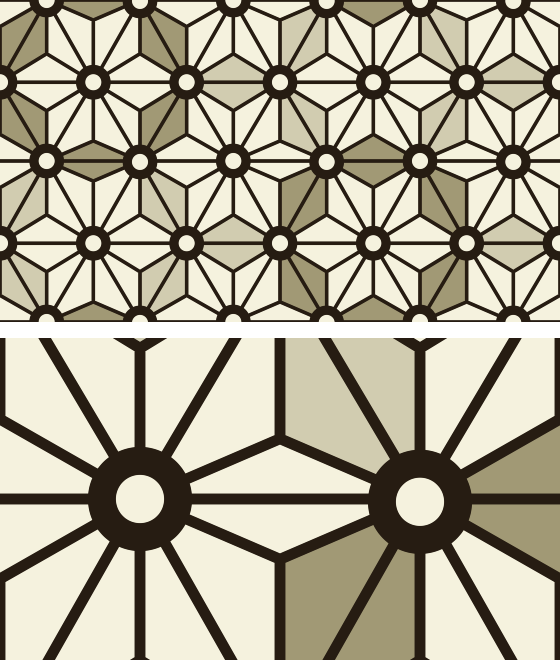
Top, the full canvas; bottom, a detail of the centre.
Reproduce this pattern procedurally as a WebGL 1 fragment shader.

```glsl
precision highp float;
uniform vec2 u_resolution;

#define COLUMNS 6.0        // star nodes across
#define TILES 2.0          // pairs of node rows down
#define TILE_H 1.7227      // height of a row pair, in column widths
#define ROW_A 0.88         // depth of the middle row inside a pair
#define LINE 0.0195        // half width of the lattice lines
#define RING 0.186         // outer radius of a node
#define HOLE 0.086         // radius of its light centre
#define WOBBLE 0.01        // sideways unevenness of alternate nodes
#define CREAM vec3(0.96, 0.95, 0.87)
#define BEIGE vec3(0.82, 0.80, 0.69)
#define OLIVE vec3(0.63, 0.60, 0.46)
#define INK vec3(0.15, 0.11, 0.07)

float segment(vec2 p, vec2 a, vec2 b) {
  vec2 ab = b - a;
  return length(p - a - ab * clamp(dot(p - a, ab) / dot(ab, ab), 0.0, 1.0));
}

// 1.0 where a whole-numbered index equals the given value
float same(float index, float value) {
  return 1.0 - step(0.5, abs(index - value));
}

void main() {
  vec2 uv = gl_FragCoord.xy / u_resolution;
  float x = uv.x * COLUMNS;
  float y = (1.0 - uv.y) * TILES * TILE_H;
  float pixel = COLUMNS / u_resolution.x;

  // Fold onto one cell: node A at its origin, node B at the far corner
  float tileRow = floor(y / TILE_H);
  float t = y - tileRow * TILE_H;
  float column = floor(x + 0.5);
  float above = step(t, ROW_A);
  float h = mix(TILE_H - ROW_A, ROW_A, above);
  vec2 p = vec2(abs(x - column), abs(t - ROW_A));

  // Joints inside the two triangles; every other B joint is shallower
  float depthA = 0.305;
  float depthB = mix(0.285, 0.215, mod(column, 2.0));
  vec2 nodeB = vec2(0.5, h);
  vec2 jointA = vec2(0.5, depthA);
  vec2 jointB = vec2(0.0, h - depthB);

  // Rhombus fills, grouped in rosettes three columns wide
  float group = floor(x / 3.0);
  float inGroup = mod(x, 3.0);
  float halfColumn = floor(inGroup * 2.0);
  float tinted = same(halfColumn, 0.0) + same(halfColumn, 3.0);
  vec3 tint = mix(OLIVE, BEIGE, mod(group + tileRow, 2.0));
  vec3 color = mix(CREAM, tint, tinted);
  if (p.y < 2.0 * depthA * p.x) {
    color = mix(CREAM, BEIGE, same(floor(inGroup), 2.0));
  } else if (p.y > h - depthB * (1.0 - 2.0 * p.x)) {
    color = mix(CREAM, OLIVE, same(mod(column, 3.0), 1.0));
  }

  // Lattice edges and the spokes to the joints
  float d = min(p.y, h - p.y);
  d = min(d, segment(p, vec2(0.0), nodeB));
  d = min(d, segment(p, vec2(0.0), jointA));
  d = min(d, segment(p, vec2(0.0), jointB));
  d = min(d, segment(p, nodeB, jointA));
  d = min(d, segment(p, nodeB, jointB));
  color = mix(INK, color, smoothstep(-0.6, 0.6, (d - LINE) / pixel));

  // Ring nodes
  float offsetB = t - TILE_H * (1.0 - above) - WOBBLE * mod(floor(x), 2.0);
  float r = min(length(p), length(vec2(0.5 - p.x, offsetB)));
  color = mix(INK, color, smoothstep(-0.6, 0.6, (r - RING) / pixel));
  color = mix(CREAM, color, smoothstep(-0.6, 0.6, (r - HOLE) / pixel));

  gl_FragColor = vec4(color, 1.0);
}
```
